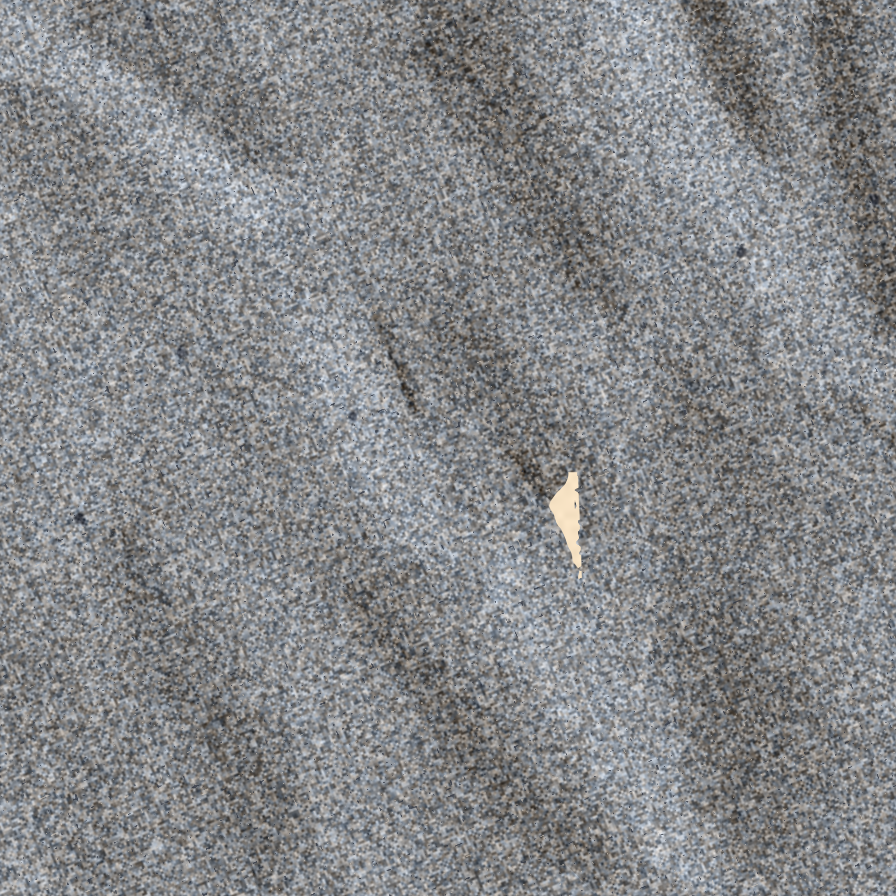
This texture is drawn by a Shadertoy shader. Its source:

```glsl
// Fine blue-grey sand with soft diagonal folds and one pale shell fragment.
// Lopsided strokes and stretched noise shade the relief; turned layers of
// small-scale value noise give the grains, with a few odd-coloured ones.

const vec3 SHADOW_SAND = vec3(0.395, 0.385, 0.375);
const vec3 LIT_SAND    = vec3(0.615, 0.632, 0.655);
const vec3 WARM_COOL   = vec3(0.075, 0.0, -0.085);
const vec3 PALE_GRAIN  = vec3(0.84, 0.80, 0.75);
const vec3 DARK_GRAIN  = vec3(0.18, 0.20, 0.25);
const vec3 SHELL       = vec3(0.97, 0.89, 0.77);

const float FINE_GRAINS     = 350.0;  // grains across the canvas
const float COARSE_GRAINS   = 190.0;
const float FINE_CONTRAST   = 0.43;
const float COARSE_CONTRAST = 0.20;
const float BASE_RELIEF     = 0.67;   // 0 is shadow, 1 is lit
const float WARP            = 0.030;
const vec2  FOLD_DIR        = vec2(0.53, -0.85);

// Fold axes: start.xy, end.xy; shapes: width, strength
const int HOLLOWS = 11;
const vec4 HOLLOW_AXIS[HOLLOWS] = vec4[](
    vec4(0.10, 0.98, 0.27, 0.84), vec4(0.48, 0.94, 0.64, 0.69),
    vec4(0.76, 1.02, 0.83, 0.86), vec4(0.92, 0.96, 0.99, 0.65),
    vec4(0.417, 0.65, 0.465, 0.535), vec4(0.74, 0.52, 0.80, 0.12),
    vec4(0.50, 0.60, 0.61, 0.46), vec4(0.13, 0.42, 0.27, 0.08),
    vec4(0.40, 0.30, 0.63, 0.04), vec4(0.93, 0.56, 1.01, 0.49),
    vec4(0.575, 0.485, 0.607, 0.450));
const vec2 HOLLOW_SHAPE[HOLLOWS] = vec2[](
    vec2(0.045, 0.55), vec2(0.055, 0.55), vec2(0.028, 0.68),
    vec2(0.045, 0.60), vec2(0.007, 0.62), vec2(0.070, 0.42),
    vec2(0.055, 0.32), vec2(0.050, 0.36), vec2(0.040, 0.38),
    vec2(0.009, 0.60), vec2(0.011, 0.50));

const int CRESTS = 4;
const vec4 CREST_AXIS[CRESTS] = vec4[](
    vec4(0.00, 0.95, 0.30, 0.77), vec4(0.68, 0.97, 0.91, 0.58),
    vec4(0.33, 0.60, 0.45, 0.40), vec4(0.57, 0.33, 0.75, 0.04));
const vec2 CREST_SHAPE = vec2(0.05, 0.28);

float hash(vec2 cell, uint seed) {
    uvec2 q = uvec2(ivec2(cell)) * uvec2(1597u, 3812u) + seed * 7919u;
    uint n = (q.x ^ (q.y << 8)) * 74761u + q.y;
    n = ((n >> 15) ^ n) * 73244u + 12345u;
    n = ((n >> 13) ^ n) * 27733u;
    n = (n >> 16) ^ n;
    return float(n & 65535u) / 65535.0;
}

float noise(vec2 p, uint seed) {
    vec2 i = floor(p), f = fract(p);
    f = f * f * (3.0 - 2.0 * f);
    vec2 e = vec2(1.0, 0.0);
    return mix(mix(hash(i, seed), hash(i + e.xy, seed), f.x),
               mix(hash(i + e.yx, seed), hash(i + e.xx, seed), f.x), f.y);
}

// Soft stroke, steep on its lower-left side and gentle on the other
float fold(vec2 p, vec4 axis, float width) {
    vec2 along = axis.zw - axis.xy, rel = p - axis.xy;
    float t = clamp(dot(rel, along) / dot(along, along), 0.0, 1.0);
    float side = along.x * rel.y - along.y * rel.x;
    vec2 d = (rel - along * t) / (width * (side < 0.0 ? 0.5 : 1.4));
    return exp(-pow(dot(d, d), 1.3));
}

float relief(vec2 p) {
    vec2 bend = vec2(noise(p * 7.0, 1u), noise(p * 7.0, 2u)) - 0.5;
    vec2 q = p + WARP * bend;
    vec2 s = vec2(dot(q, FOLD_DIR), dot(q, vec2(-FOLD_DIR.y, FOLD_DIR.x)));
    float r = BASE_RELIEF + 0.34 * (noise(s * vec2(3.0, 8.0), 3u) - 0.5)
            + 0.22 * (noise(s * vec2(9.0, 22.0), 4u) - 0.5);
    for (int i = 0; i < HOLLOWS; i++) {
        // Narrow creases keep their place; broad hollows bend
        float width = HOLLOW_SHAPE[i].x;
        vec2 at = mix(p + 0.1 * WARP * bend, q, smoothstep(0.0, 0.04, width));
        r -= HOLLOW_SHAPE[i].y * fold(at, HOLLOW_AXIS[i], width);
    }
    for (int i = 0; i < CRESTS; i++)
        r += CREST_SHAPE.y * fold(q, CREST_AXIS[i], CREST_SHAPE.x);
    return clamp(r, -0.1, 1.1);
}

// Tapering shell: blunt top, wide shoulder on the left, thin tail
float shellMask(vec2 p, float edge) {
    float t = (0.473 - p.y) / 0.131;
    float taper = clamp((1.0 - t) / 0.68, 0.0, 1.0);
    float width = mix(0.010, 0.034, smoothstep(0.0, 0.30, t)) * pow(taper, 1.25);
    float right = 0.645 + 0.005 * t - 0.005 * smoothstep(0.5, 0.9, noise(p * 170.0, 5u));
    float left = 0.646 + 0.005 * t - width + 0.005 * (noise(p * 110.0, 6u) - 0.5);
    float inside = min(min(p.x - left, right - p.x), 0.131 * min(t, 1.0 - t));
    return smoothstep(-edge, edge, inside);
}

// Sparse dark pebbles, at most one in each cell
float pebbles(vec2 p) {
    vec2 g = p * 16.0, cell = floor(g);
    vec2 centre = 0.25 + 0.5 * vec2(hash(cell, 7u), hash(cell, 8u));
    float d = length((fract(g) - centre) * vec2(1.2, 0.9)) + 0.10 * (noise(p * 170.0, 9u) - 0.5);
    return step(0.97, hash(cell, 10u)) * (1.0 - smoothstep(0.05, 0.14, d));
}

void mainImage(out vec4 fragColor, in vec2 fragCoord) {
    vec2 uv = fragCoord / iResolution.xy;
    vec3 col = mix(SHADOW_SAND, LIT_SAND, relief(uv));

    // Grains: brightness, then warm or cool tint
    vec2 turned = mat2(0.8, 0.6, -0.6, 0.8) * uv;
    vec2 tilted = mat2(0.923, -0.385, 0.385, 0.923) * uv;
    float fine = noise(tilted * FINE_GRAINS, 11u) - 0.5;
    float coarse = noise(turned * COARSE_GRAINS, 12u) - 0.5;
    col += FINE_CONTRAST * fine + COARSE_CONTRAST * coarse;
    col += WARM_COOL * (noise(turned * 260.0, 13u) - 0.5);

    // Odd grains and pebbles
    float odd = noise(tilted * 260.0 + 0.5, 14u);
    col = mix(col, PALE_GRAIN, 0.6 * smoothstep(0.92, 0.99, odd));
    col = mix(col, DARK_GRAIN, 0.75 * smoothstep(0.10, 0.02, odd));
    col = mix(col, DARK_GRAIN + 0.3 * fine, 0.75 * pebbles(uv));

    // Shell
    vec3 shell = SHELL + 0.05 * (noise(uv * 120.0, 15u) - 0.5);
    col = mix(col, shell, shellMask(uv, 0.8 / iResolution.y));
    fragColor = vec4(clamp(col, 0.0, 1.0), 1.0);
}
```
